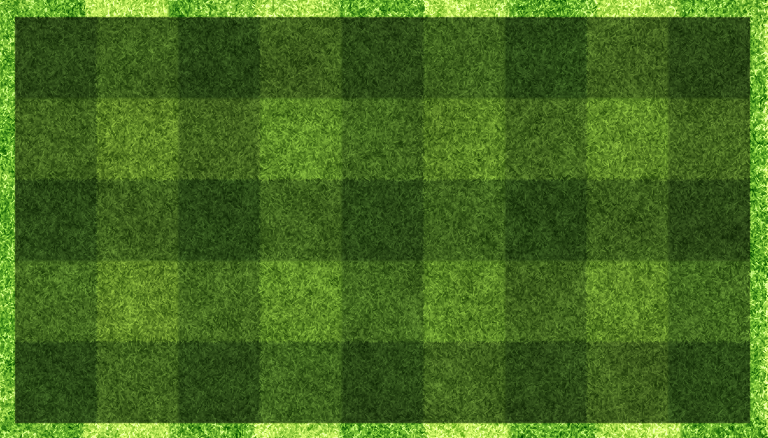
Write a WebGL 1 fragment shader that draws this texture.

```glsl
precision highp float;
uniform vec2 u_resolution;

const float PI = 3.14159265;
const float ASPECT = 1.753;
const vec2 CHECKS = vec2(9.0, 5.0);
const vec2 FIELD_MIN = vec2(0.0195, 0.034);
const vec2 FIELD_MAX = vec2(0.9766, 0.961);

const vec3 TURF_DARK = vec3(0.175, 0.29, 0.09);
const vec3 TURF_MID = vec3(0.262, 0.395, 0.122);
const vec3 TURF_LIGHT = vec3(0.365, 0.52, 0.152);
const vec3 BORDER_DARK = vec3(0.42, 0.69, 0.18);
const vec3 BORDER_LIGHT = vec3(0.74, 0.91, 0.35);
const vec3 BORDER_TIP = vec3(0.88, 0.95, 0.70);

float hash(vec2 p) {
  vec3 q = fract(vec3(p.xyx) * 0.1031);
  q += dot(q, q.yzx + 33.33);
  return fract((q.x + q.y) * q.z);
}

float noise(vec2 p) {
  vec2 i = floor(p);
  vec2 f = fract(p);
  f = f * f * (3.0 - 2.0 * f);
  float low = mix(hash(i), hash(i + vec2(1.0, 0.0)), f.x);
  float high = mix(hash(i + vec2(0.0, 1.0)), hash(i + 1.0), f.x);
  return mix(low, high, f.y);
}

float signedNoise(vec2 p) {
  return 2.0 * noise(p) - 1.0;
}

float segmentDistance(vec2 p, vec2 halfAxis) {
  float along = clamp(dot(p, halfAxis) / dot(halfAxis, halfAxis), -1.0, 1.0);
  return length(p - halfAxis * along);
}

// Lays one jittered blade per grid cell over the given tone.
float bladeLayer(vec2 p, float density, float seed, float pixel, float tone) {
  vec2 q = p * density + seed * 17.3;
  vec2 cell = floor(q);
  float soft = pixel * density * 0.5;
  for (int y = -1; y <= 1; y++) {
    for (int x = -1; x <= 1; x++) {
      vec2 id = cell + vec2(float(x), float(y)) + 50.0;
      vec2 jitter = vec2(hash(id + 3.1), hash(id + 8.7));
      float angle = PI * (0.5 + 0.85 * (hash(id + 21.4) - 0.5));
      vec2 halfAxis = mix(0.3, 0.7, hash(id + 42.9)) * vec2(cos(angle), sin(angle));
      float d = segmentDistance(q - (id - 50.0) - jitter, halfAxis) - 0.14;
      float cover = 1.0 - smoothstep(-soft, soft, d);
      tone = mix(tone, 2.0 * hash(id + 64.2) - 1.0, cover);
    }
  }
  return tone;
}

// Grass tone: negative in the gaps, positive on the lit blades.
float grassTone(vec2 p, float pixel) {
  float tone = 1.4 * noise(p * 150.0) - 1.0;
  for (int i = 0; i < 3; i++) {
    float layer = float(i);
    tone = bladeLayer(p, 88.0 + 14.0 * layer, layer + 1.0, pixel, tone);
  }
  float grain = signedNoise(p * 250.0 + 9.0);
  float clump = signedNoise(p * 42.0 + 4.0) + signedNoise(p * 85.0 + 7.0);
  return 0.8 * tone + 0.65 * grain + 0.22 * clump;
}

// Zero on even bands and one on odd bands.
float mowBand(float x, float soft) {
  return 1.0 - smoothstep(-soft, soft, sin(PI * x));
}

float boxDistance(vec2 p, vec2 low, vec2 high) {
  vec2 d = abs(p - 0.5 * (low + high)) - 0.5 * (high - low);
  return length(max(d, 0.0)) + min(max(d.x, d.y), 0.0);
}

vec3 fieldColor(vec2 checks, vec2 p, float tone) {
  vec2 mown = checks + 0.01 * tone;
  float light = 0.46 * mowBand(mown.x, 0.08) + 0.54 * mowBand(mown.y, 0.08);
  vec3 color = mix(TURF_DARK, TURF_MID, min(light * 2.0, 1.0));
  color = mix(color, TURF_LIGHT, max(light * 2.0 - 1.0, 0.0));

  // Uneven wear and slight differences between mown squares.
  float wear = 0.5 * signedNoise(p * 6.0) + 0.5 * signedNoise(p * 17.0);
  float hue = hash(floor(checks) + 5.0) - 0.5;
  color *= (1.0 + 0.12 * wear) * (1.0 + hue * vec3(-0.04, 0.02, 0.0));
  return color * (1.0 + tone * vec3(0.37, 0.29, 0.42)) + 0.012 * tone;
}

vec3 borderColor(float across, vec2 p, float tone) {
  float light = mowBand(across + 0.02 * tone, 0.10);
  light = clamp(light + 0.45 * signedNoise(p * 20.0), 0.0, 1.0);
  vec3 color = mix(BORDER_DARK, BORDER_LIGHT, light);
  color *= 1.0 + tone * mix(vec3(0.70, 0.42, 0.75), vec3(0.40, 0.23, 0.60), light);
  float tip = smoothstep(0.35, 0.95, tone) * mix(0.45, 0.8, light);
  return mix(color, BORDER_TIP, tip);
}

void main() {
  vec2 uv = gl_FragCoord.xy / u_resolution;
  vec2 scale = vec2(ASPECT, 1.0);
  vec2 p = uv * scale;
  float pixel = 1.0 / u_resolution.y;
  float tone = grassTone(p, pixel);
  vec2 checks = (uv - FIELD_MIN) / (FIELD_MAX - FIELD_MIN) * CHECKS;
  float edge = boxDistance(p, FIELD_MIN * scale, FIELD_MAX * scale);
  vec3 field = fieldColor(checks, p, tone) * (1.0 - 0.12 * smoothstep(-0.006, 0.0, edge));
  vec3 border = borderColor(uv.x * CHECKS.x + 0.02, p, tone);
  gl_FragColor = vec4(clamp(mix(field, border, smoothstep(-pixel, pixel, edge)), 0.0, 1.0), 1.0);
}
```
